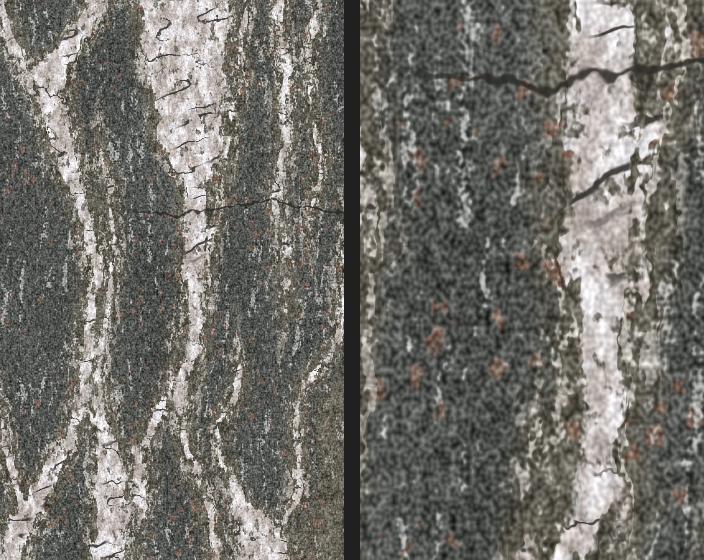
Left, the full canvas; right, a detail of the centre.
This texture is drawn by a WebGL 1 fragment shader. Its source:

```glsl
precision highp float;
// Dark foliated gneiss cut by upright pale quartz veins, with rust garnets and cracks.
uniform vec2 u_resolution;

float hash(vec2 c) {
  vec3 h = fract(c.xyx * vec3(0.1031, 0.1030, 0.0973));
  h += dot(h, h.yzx + 33.33);
  return fract((h.x + h.y) * h.z);
}

float corner(vec2 cell, vec2 offset) {
  float angle = 6.2832 * hash(cell);
  return dot(vec2(cos(angle), sin(angle)), offset);
}

// Gradient noise, roughly -0.7 to 0.7
float noise(vec2 p) {
  vec2 i = floor(p), f = fract(p), e = vec2(1.0, 0.0);
  vec2 u = f * f * f * (f * (f * 6.0 - 15.0) + 10.0);
  return mix(mix(corner(i, f), corner(i + e, f - e), u.x),
             mix(corner(i + e.yx, f - e.yx), corner(i + 1.0, f - 1.0), u.x), u.y);
}

float fbm(vec2 p) {
  float sum = 0.0, amp = 0.6;
  for (int i = 0; i < 4; i++) {
    sum += amp * noise(p);
    p = p * 2.03 + 17.3;
    amp *= 0.55;
  }
  return sum;
}

// Smooth step that may run either way
float ramp(float a, float b, float x) {
  float t = clamp((x - a) / (b - a), 0.0, 1.0);
  return t * t * (3.0 - 2.0 * t);
}

// Distance to an upright vein that tapers out below lo and above hi
float vein(vec2 p, float centre, float halfWidth, float lo, float hi) {
  return abs(p.x - centre) - halfWidth + 0.2 * (max(lo - p.y, 0.0) + max(p.y - hi, 0.0));
}

float allVeins(vec2 p) {
  float y = p.y;
  // central wedge and its thin companion
  float d = vein(p, 0.32 + 0.03 * ramp(0.28, 0.45, y) - 0.022 * ramp(0.62, 0.95, y),
    0.007 + 0.011 * ramp(0.3, 0.55, y) + 0.038 * ramp(0.64, 0.77, y) + 0.027 * ramp(0.76, 1.0, y), 0.28, 2.0);
  d = min(d, vein(p, 0.35 + 0.085 * ramp(0.33, 1.0, y), 0.002, 0.36, 2.0));
  // winding left vein with its branches
  d = min(d, vein(p, 0.02 + 0.135 * ramp(-0.03, 0.33, y) + 0.015 * ramp(0.4, 0.54, y)
    - 0.075 * ramp(0.5, 0.84, y) + 0.085 * ramp(0.86, 1.02, y),
    0.009 + 0.017 * ramp(0.6, 0.8, y) - 0.012 * ramp(0.88, 1.0, y) + 0.012 * ramp(0.28, 0.05, y), -1.0, 2.0));
  d = min(d, vein(p, 0.075 - 0.07 * ramp(0.78, 1.0, y), 0.007, 0.82, 2.0));
  d = min(d, vein(p, 0.19 + 0.012 * sin(y * 14.0), 0.003 + 0.026 * ramp(0.36, 0.08, y), -1.0, 0.7));
  d = min(d, vein(p, 0.04 * ramp(0.25, 0.08, y), 0.006, 0.08, 0.22));
  // lower forks
  d = min(d, vein(p, 0.31 - 0.06 * ramp(0.33, 0.19, y), 0.009, 0.1, 0.3));
  d = min(d, vein(p, 0.315 + 0.07 * ramp(0.3, 0.0, y), 0.005, -1.0, 0.3));
  d = min(d, vein(p, 0.39 + 0.035 * ramp(0.2, 0.34, y) + 0.08 * ramp(0.2, 0.02, y),
    0.004 + 0.037 * ramp(0.14, 0.04, y), -1.0, 0.32));
  // right-hand veins
  d = min(d, vein(p, 0.53 + 0.085 * ramp(0.25, 0.45, y) - 0.06 * ramp(0.12, 0.0, y), 0.005, 0.0, 0.53));
  d = min(d, vein(p, 0.505 + 0.006 * sin(y * 17.0), 0.006 * ramp(0.46, 0.68, y), 0.47, 2.0));
  return min(d, vein(p, 0.56 + 0.012 * sin(y * 20.0), 0.002, 0.64, 0.95));
}

// Scattered irregular garnets
float garnets(vec2 p) {
  vec2 g = p * 75.0 + 0.5 * vec2(noise(p * 150.0), noise(p * 150.0 + 40.0));
  float found = 0.0;
  for (int j = -1; j <= 1; j++)
    for (int i = -1; i <= 1; i++) {
      vec2 cell = floor(g) + vec2(float(i), float(j));
      vec2 middle = cell + vec2(hash(cell + 5.0), hash(cell + 91.0));
      float radius = 0.1 + 0.35 * hash(cell + 33.0);
      float present = step(hash(cell + 61.0), 0.12 + 0.5 * noise(cell * 0.11));
      found = max(found, present * ramp(radius + 0.12, radius - 0.12, length((g - middle) * vec2(1.1, 0.85))));
    }
  return found;
}

void main() {
  vec2 p = gl_FragCoord.xy / u_resolution.y;
  vec2 q = p + 0.018 * vec2(fbm(p * 10.0), fbm(p * 10.0 + 50.0));
  float d = allVeins(q) + 0.022 * fbm(p * vec2(65.0, 28.0)) + 0.005 * noise(p * 190.0);
  float grain = noise(p * vec2(340.0, 290.0)) + 0.6 * noise(p * vec2(190.0, 150.0) + 30.0);
  float clump = noise(p * vec2(125.0, 70.0) + 9.0);
  float patches = fbm(p * vec2(9.0, 5.0) + 3.0);

  // dark ground, weathered brown at lower right and beside the veins
  float edge = 0.55 + 0.085 * ramp(0.25, 0.45, p.y) - 0.06 * ramp(0.12, 0.0, p.y);
  float weathered = ramp(0.0, 0.03, q.x - edge) * ramp(0.45, 0.34, p.y);
  float margin = ramp(0.036, 0.004, d);
  vec3 color = mix(vec3(0.325, 0.335, 0.325), vec3(0.41, 0.395, 0.35), max(weathered, margin));
  color += 0.25 * grain + 0.12 * clump + 0.08 * patches + (weathered + margin) * 0.2 * fbm(p * 40.0);
  color = mix(color, vec3(0.55, 0.42, 0.36) + 0.3 * grain, 0.65 * garnets(p));

  // pale foliation streaks, then broken ribbons running along the veins
  vec2 s = vec2(q.x * 120.0 + 2.0 * sin(q.y * 7.0), q.y * 9.0);
  float streak = max(noise(s), noise(s * vec2(0.6, 1.3) + 60.0)) + 0.4 * clump + 0.25 * grain;
  color = mix(color, vec3(0.68, 0.69, 0.68) + 0.3 * grain, 0.8 * ramp(0.32, 0.6, streak + 0.35 * patches));
  float ribbon = noise(vec2(d * 110.0 + q.x * 60.0, p.y * 12.0)) + 0.5 * clump + 0.2 * grain;
  color = mix(color, vec3(0.76, 0.74, 0.71) + 0.3 * grain, 0.9 * margin * ramp(0.1, 0.34, ribbon));

  // vein filling: pink feldspar and white quartz, banded and pitted
  vec3 filling = mix(vec3(0.73, 0.69, 0.67), vec3(0.91, 0.90, 0.91), ramp(-0.2, 0.25, fbm(p * vec2(40.0, 22.0) + 70.0)));
  filling += 0.2 * grain + 0.15 * clump;
  float pits = ramp(0.12, 0.34, fbm(p * vec2(75.0, 50.0) + 20.0) - 0.2 * ribbon);
  filling = mix(filling, vec3(0.42, 0.40, 0.36) + 0.3 * grain, 0.85 * pits);
  float pale = ramp(0.0015, -0.002, d);
  color = mix(color, filling, pale);

  // dark seams at vein borders, cross cracks and one long fracture
  float seam = ramp(0.003, 0.0, abs(d - 0.005)) * ramp(0.0, 0.3, noise(p * vec2(45.0, 25.0)));
  float level = noise(q * vec2(10.0, 30.0) + 0.5 * fbm(p * 35.0));
  float cracks = ramp(0.06, 0.015, abs(level)) * ramp(-0.15, 0.2, noise(p * 22.0 + 80.0)) * (0.2 + 0.65 * pale);
  float fault = abs(q.y - 0.627 - 0.012 * sin(q.x * 16.0) - 0.014 * fbm(p * 22.0));
  float fracture = ramp(0.003, 0.0006, fault + 0.002 * clump) * ramp(0.16, 0.3, p.x);
  color = mix(color, vec3(0.17, 0.165, 0.145), max(max(0.6 * seam, cracks), 0.85 * fracture));

  gl_FragColor = vec4(clamp(color, 0.0, 1.0), 1.0);
}
```
